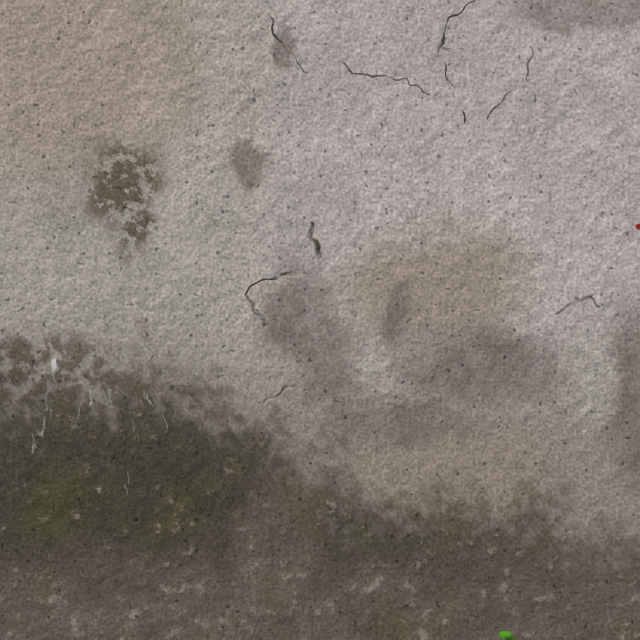
Give the GLSL for this texture, as a Shadertoy shader.

```glsl
vec2 hash(vec2 p) {
    vec3 q = fract(p.xyx * vec3(.1031, .103, .0973));
    q += dot(q, q.yzx + 33.3);
    return fract((q.xx + q.yz) * q.zy) * 2. - 1.;
}

float gradientNoise(vec2 p) {
    vec2 i = floor(p), f = p - i, u = f * f * (3. - 2. * f), e = vec2(0, 1);
    return mix(mix(dot(hash(i), f), dot(hash(i + e.yx), f - e.yx), u.x),
               mix(dot(hash(i + e), f - e), dot(hash(i + e.yy), f - e.yy), u.x), u.y);
}

float fbm(vec2 p) {
    float sum = 0., amp = .6;
    for (int i = 0; i < 5; i++) {
        sum += amp * gradientNoise(p);
        p = mat2(1.6, 1.2, -1.2, 1.6) * p + 17.3;
        amp *= .55;
    }
    return sum;
}

// Soft ellipse: center in xy, radii in zw
float stain(vec2 p, vec4 e) {
    return smoothstep(1.35, .5, length((p - e.xy) / e.zw));
}

float segment(vec2 p, vec2 a, vec2 b) {
    vec2 ab = b - a;
    return length(p - a - ab * clamp(dot(p - a, ab) / dot(ab, ab), 0., 1.));
}

// Broken line through four points
float crack(vec2 p, vec4 a, vec4 b, float width) {
    float d = min(segment(p, a.xy, a.zw), min(segment(p, a.zw, b.xy), segment(p, b.xy, b.zw)));
    return smoothstep(width, width * .2, d);
}

float flakes(vec2 p) {
    float f = crack(p, vec4(.384, .544, .405, .565), vec4(.43, .568, .469, .58), .0035);
    f = max(f, crack(p, vec4(.488, .655, .487, .63), vec4(.493, .615, .498, .603), .005));
    f = max(f, .6 * crack(p, vec4(.384, .544, .393, .525), vec4(.4, .51, .413, .495), .004));
    f = max(f, .8 * crack(p, vec4(.41, .368, .43, .39), vec4(.443, .398, .465, .393), .0035));
    return max(f, .6 * crack(p, vec4(.87, .51, .9, .53), vec4(.92, .535, .935, .525), .0035));
}

void mainImage(out vec4 fragColor, in vec2 fragCoord) {
    vec2 p = fragCoord / iResolution.xy;
    float broad = fbm(p * 5.), mid = fbm(p * 16. + 8.), fine = fbm(p * 55. + 3.);
    vec2 q = p + vec2(fbm(p * 9. + 40.), fbm(p * 9. + 71.)) * .07 + vec2(mid, fine) * .03;

    // Plaster, warm at the upper left and paler at the right
    vec3 col = mix(vec3(.6, .575, .55), vec3(.65, .62, .605), smoothstep(.15, .6, p.x));
    col = mix(col, vec3(.6, .55, .5), .8 * stain(q, vec4(.08, .9, .27, .2)));
    col *= 1. + .1 * broad + .13 * mid;

    // Worn grey, tan and pale areas
    col = mix(col, vec3(.51, .48, .455), .85 * smoothstep(.56, .28, q.y));
    float tan1 = stain(q, vec4(.68, .55, .15, .1));
    float tan2 = stain(q, vec4(.7, .26, .16, .09));
    col = mix(col, vec3(.55, .505, .455), .85 * max(tan1, tan2));
    vec3 grey = vec3(.43, .4, .38);
    float worn = stain(q, vec4(.47, .51, .06, .08));
    worn = max(worn, stain(q, vec4(.51, .44, .06, .07)));
    worn = max(worn, stain(q, vec4(.76, .43, .13, .06)));
    worn = max(worn, stain(q, vec4(.63, .5, .025, .05)));
    worn = max(worn, stain(q, vec4(.62, .34, .14, .04)));
    worn = max(worn, stain(q, vec4(1, .37, .06, .15)));
    worn = max(worn, .8 * stain(q, vec4(.92, .99, .12, .03)));
    col = mix(col, grey, worn * clamp(.7 + mid + fine, 0., 1.));
    float pale = max(stain(q, vec4(.92, .42, .05, .09)), stain(q, vec4(.58, .43, .04, .04)));
    col = mix(col, vec3(.62, .595, .575), pale * clamp(.65 + fine, 0., 1.));

    // Small scars and mould speckle
    float scar = max(stain(q, vec4(.39, .75, .025, .04)), stain(q, vec4(.445, .92, .02, .035)));
    col = mix(col, grey, scar * clamp(.7 + fine, 0., 1.));
    float mould = max(stain(q, vec4(.185, .72, .07, .07)), stain(q, vec4(.22, .64, .03, .05)));
    mould = max(mould, .7 * stain(q, vec4(.07, .43, .15, .06)));
    float speckle = smoothstep(-.08, .12, fine + mid * .4 + mould * .1);
    col = mix(col, vec3(.33, .3, .25), .85 * mould * speckle);

    // Rising damp with a ragged upper edge
    float level = .385 - .2 * smoothstep(.2, .66, p.x) - .07 * smoothstep(.8, 1., p.x);
    float depth = level - p.y + .1 * broad + .14 * mid + .16 * fine;
    vec3 wet = mix(vec3(.36, .33, .295), vec3(.27, .25, .21), smoothstep(.04, .2, q.y));
    wet = mix(wet, vec3(.38, .345, .31), .7 * stain(q, vec4(.42, .12, .09, .14)));
    wet = mix(wet, vec3(.29, .28, .17), .4 * smoothstep(.05, .3, fbm(p * 7. + 25.)));
    wet *= 1. + .35 * mid;
    wet = mix(wet, vec3(.52, .49, .46), .6 * smoothstep(.1, .4, fine + mid * .5 - .3 * p.y));
    col = mix(col, wet, .95 * smoothstep(-.1, .075, depth));

    // Cracks and lifted flakes with a lit lower rim
    vec2 c = p + vec2(gradientNoise(p * 45.), gradientNoise(p * 45. + 30.)) * .014 + fine * .006;
    float line = crack(c, vec4(.417, 1, .423, .96), vec4(.45, .92, .482, .89), .0025);
    line = max(line, crack(c, vec4(.742, 1, .7, .967), vec4(.686, .915, .727, .81), .0025));
    line = max(line, .8 * crack(c, vec4(.52, .917, .547, .885), vec4(.638, .874, .667, .85), .0025));
    line = max(line, .7 * crack(c, vec4(.833, .928, .823, .87), vec4(.79, .85, .762, .818), .0025));
    line *= smoothstep(-.3, .2, gradientNoise(p * 30.) + fine);
    col = mix(col, vec3(.66, .62, .58), .45 * flakes(c + vec2(-.003, .005)));
    float gap = flakes(c) * smoothstep(-.4, .1, fine + mid);
    col = mix(col, vec3(.2, .18, .16), .8 * max(gap, line));

    // Pale drips scattered over the left
    for (int i = 0; i < 16; i++) {
        vec2 h = hash(vec2(i, 7));
        vec4 drip = vec4(.17 + .17 * h.x, .33 + .1 * h.y, .002, .014 + .006 * h.y);
        col = mix(col, vec3(.6), stain(c, drip) * clamp(.4 + fine, 0., 1.));
    }
    col = mix(col, vec3(.76), .8 * stain(c, vec4(.085, .43, .005, .014)));

    // Grainy relief and pits
    float bump = fine - fbm((p + vec2(-.002, .003)) * 55. + 3.);
    col *= 1. + .36 * bump + .25 * gradientNoise(p * 210.) + .13 * fine;
    col *= 1. - .3 * smoothstep(.3, .5, gradientNoise(p * 125. + 11.));

    // Sprout at the foot and a red fleck at the edge
    for (int i = 0; i < 7; i++) {
        vec2 h = hash(vec2(i, 23));
        float leaf = stain(p, vec4(.796 + .014 * h.x, .008 + .008 * h.y, .006, .004));
        col = mix(col, vec3(.3, .55, .14) * (1. + .4 * h.y), leaf);
    }
    col = mix(col, vec3(.5, .16, .12), stain(p, vec4(.998, .646, .005, .005)));
    fragColor = vec4(col, 1);
}
```
